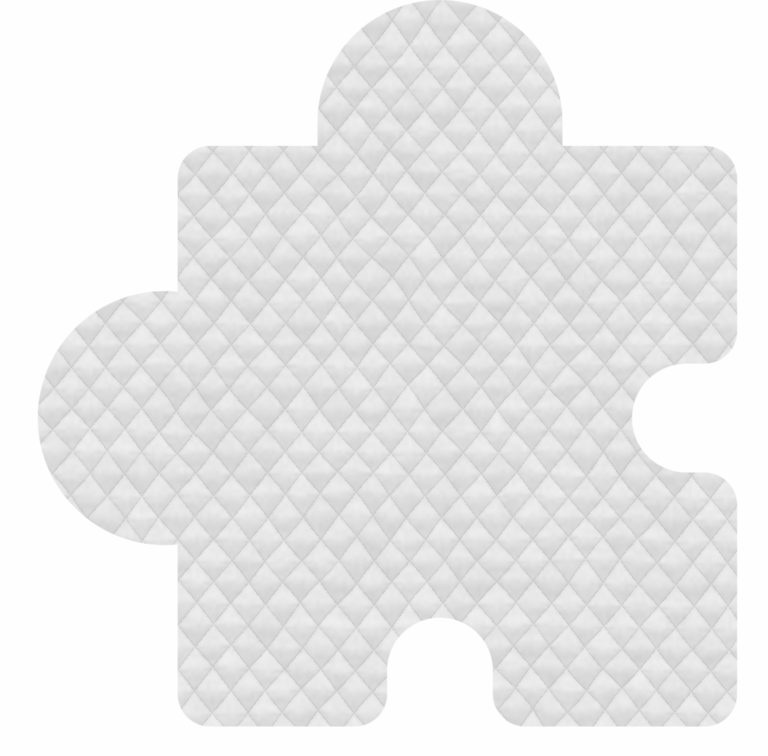
Write a Shadertoy shader that draws this texture.

```glsl
// A jigsaw piece of embossed white paper on a white ground.
// The outline is built from rounded distance functions; the relief is a
// staggered lattice of soft diamonds, bent and worn by value noise.

#define COLUMNS 21.3        // diamonds per canvas height, across
#define ROWS 17.5           // diamonds per canvas height, down (each row staggered)
#define CORNER 0.043        // radius of the outer corners
#define GROOVE 0.055        // groove width, in diamonds
#define WOBBLE 0.13         // bending of the lattice, in diamonds
#define GRAIN 0.022         // strength of the paper fibres
#define GROUND vec3(0.996)
#define LIGHT_TONE 0.912
#define SHADE_TONE 0.847

float hash(vec2 p) {
    vec3 q = fract(p.xyx * vec3(0.1031, 0.1030, 0.0973));
    q += dot(q, q.yzx + 33.33);
    return fract((q.x + q.y) * q.z);
}

float noise(vec2 p) {
    vec2 i = floor(p), f = fract(p);
    f = f * f * (3.0 - 2.0 * f);
    return mix(mix(hash(i), hash(i + vec2(1, 0)), f.x),
               mix(hash(i + vec2(0, 1)), hash(i + vec2(1, 1)), f.x), f.y);
}

float roundedBox(vec2 p, vec2 halfSize, float r) {
    vec2 d = abs(p) - halfSize + r;
    return length(max(d, 0.0)) + min(max(d.x, d.y), 0.0) - r;
}

float capsule(vec2 p, vec2 a, vec2 b, float r) {
    vec2 ab = b - a;
    return length(p - a - ab * clamp(dot(p - a, ab) / dot(ab, ab), 0.0, 1.0)) - r;
}

// Cuts shape b out of a, rounding the rim where they meet.
float carve(float a, float b, float r) {
    vec2 rim = max(vec2(a, -b) + r, 0.0);
    return min(max(a, -b), -r) + length(rim);
}

float puzzlePiece(vec2 p) {
    float d = roundedBox(p - vec2(0.605, 0.423), vec2(0.370, 0.384), CORNER);
    // sockets on the right and bottom
    d = carve(d, capsule(p, vec2(0.908, 0.447), vec2(1.2, 0.447), 0.072), CORNER);
    d = carve(d, capsule(p, vec2(0.582, 0.113), vec2(0.582, -0.2), 0.070), CORNER);
    // knobs on the top and left
    d = min(d, capsule(p, vec2(0.582, 0.838), vec2(0.582, 0.76), 0.162));
    return min(d, length(p - vec2(0.218, 0.447)) - 0.168);
}

float embossedPaper(vec2 p) {
    vec2 q = p * vec2(COLUMNS, ROWS);
    q += WOBBLE * (vec2(noise(q * 0.9), noise(q * 0.8 + 40.0)) - 0.5);
    q.y += 0.10 * (noise(q * vec2(0.3, 0.5) + 80.0) - 0.5);

    // diagonal cells give the staggered diamonds
    vec2 diagonal = vec2(q.x + q.y, q.x - q.y);
    vec2 cell = floor(diagonal);
    vec2 uv = fract(diagonal) - 0.5;
    vec2 local = 0.5 * vec2(uv.x + uv.y, uv.x - uv.y);
    float edge = 0.5 - max(abs(uv.x), abs(uv.y));
    float vary = hash(cell + 100.0);

    // bright upper facet, shaded lower facet
    float facet = smoothstep(-0.24, 0.16, local.y + 0.08 * (vary - 0.5));
    float tone = mix(SHADE_TONE, LIGHT_TONE, facet);

    // grooves, deepest below each diamond
    float groove = exp(-edge * edge / (GROOVE * GROOVE));
    tone -= groove * mix(0.030, 0.042, smoothstep(0.1, -0.1, local.y));

    // broken crease joining the side corners
    float crease = exp(-pow((local.y + 0.03) / 0.045, 2.0));
    tone -= 0.026 * crease * smoothstep(0.12, 0.45, abs(local.x) + 0.25 * (vary - 0.5));

    // uneven pressing and fibres
    tone += 0.014 * (vary - 0.5);
    tone += GRAIN * (noise(q * vec2(2.5, 7.0) + 20.0) - 0.5);
    tone += GRAIN * (noise(q * 9.0 + 60.0) - 0.5);
    return tone;
}

void mainImage(out vec4 fragColor, in vec2 fragCoord) {
    vec2 p = fragCoord / iResolution.y;
    float pixel = 1.0 / iResolution.y;
    float inside = smoothstep(pixel, -pixel, puzzlePiece(p));
    fragColor = vec4(mix(GROUND, vec3(embossedPaper(p)), inside), 1.0);
}
```
